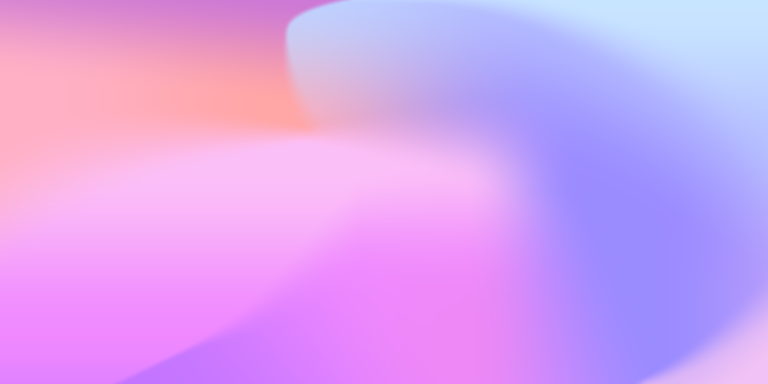
Reproduce this background procedurally as a Shadertoy shader.

```glsl
#define CORAL vec3(1.00, 0.65, 0.65)
#define ROSE vec3(1.00, 0.69, 0.77)
#define ORCHID vec3(0.80, 0.47, 0.84)
#define SKY vec3(0.785, 0.90, 1.00)
#define PERIWINKLE vec3(0.71, 0.75, 1.00)
#define VIOLET vec3(0.605, 0.545, 1.00)
#define BLUSH vec3(0.985, 0.75, 0.97)
#define MAGENTA vec3(0.94, 0.535, 1.00)
#define PURPLE vec3(0.77, 0.46, 1.00)
#define LILAC vec3(0.94, 0.76, 0.96)

// Soft step of half-width w centred on zero
float softEdge(float d, float w) {
    return smoothstep(-w, w, d);
}

// Coral glow under an orchid strip, rosier to the left
vec3 warmCorner(vec2 p) {
    vec3 glow = mix(ROSE, CORAL, smoothstep(0.1, 0.75, p.x));
    return mix(ORCHID, glow, smoothstep(-0.1, 0.2, 1.0 - p.y - 0.1 * p.x));
}

// Violet body with a hazy left flank and a sky ribbon over its shoulder
vec3 blueBody(vec2 p) {
    float reach = max(p.x - 1.12, 0.0);
    float rise = p.y - 1.0 + 0.5 * reach * reach;
    vec3 body = mix(PERIWINKLE, VIOLET, smoothstep(-0.08, 0.4, -rise));
    body = mix(body, LILAC, 0.35 * smoothstep(1.7, 2.1, p.x) * smoothstep(0.7, 0.2, p.y));

    vec3 ribbon = mix(PERIWINKLE, SKY, smoothstep(0.55, 1.02, p.y));
    body = mix(body, ribbon, softEdge(rise, 0.012 + 0.14 * reach));

    vec3 warmHaze = mix(CORAL, ROSE, 0.6);
    vec3 coolHaze = mix(PERIWINKLE, SKY, 0.5);
    vec3 flank = mix(warmHaze, coolHaze, smoothstep(0.6, 1.02, p.y));
    return mix(body, flank, 1.0 - smoothstep(0.72, 1.45, p.x));
}

// Coverage of the blue body along its rounded left rim
float blueMask(vec2 p) {
    float above = max(p.y - 0.9, 0.0), below = clamp(0.9 - p.y, 0.0, 0.3);
    float rim = 0.745 + 150.0 * above * above * above + 1.3 * below * below;
    float slope = 450.0 * above * above;
    float d = (p.x - rim) / sqrt(1.0 + slope * slope);
    return softEdge(d, 0.009 + 0.15 * below);
}

// Blush sheet deepening to magenta, with a purple fold rising to the right
vec3 pinkSheet(vec2 p) {
    vec3 sheet = mix(MAGENTA, BLUSH, smoothstep(0.11, 0.57, p.y));
    sheet = mix(sheet, PURPLE, 0.4 * smoothstep(0.14, -0.04, p.y));

    float crest = min(0.48 * (p.x - 0.3) + 0.09 * smoothstep(0.6, 1.0, p.x), 0.39);
    vec3 fold = mix(PURPLE, MAGENTA, smoothstep(0.4, 1.25, p.x + 0.8 * p.y));
    float warmth = smoothstep(0.45, 0.0, distance(p, vec2(1.24, 0.1)));
    fold = mix(fold, vec3(0.93, 0.53, 0.94), 0.6 * warmth);
    return mix(sheet, fold, softEdge(crest - p.y, 0.01 + 0.2 * smoothstep(0.45, 1.15, p.x)));
}

// Coverage of the pink sheet: crisp near the middle of its top, soft elsewhere
float pinkMask(vec2 p) {
    float leftward = max(0.8 - p.x, 0.0), rightward = max(p.x - 0.8, 0.0);
    float top = 0.65 - 0.38 * leftward * leftward * leftward - 0.12 * rightward * rightward;
    float cover = softEdge(top - p.y, 0.025 + 0.2 * leftward + 0.24 * rightward);
    float low = max(0.5 - p.y, 0.0);
    return cover * softEdge(1.36 + 0.22 * low - p.x, 0.16 + 0.25 * low);
}

void mainImage(out vec4 fragColor, in vec2 fragCoord) {
    vec2 p = fragCoord / iResolution.xy * vec2(2.0, 1.0);

    vec3 color = mix(warmCorner(p), blueBody(p), blueMask(p));
    color = mix(color, pinkSheet(p), pinkMask(p));

    // Lilac corner at the lower right
    float along = max(p.x - 1.64, 0.0);
    float inside = 1.02 * pow(along, 1.5) - p.y;
    vec3 corner = mix(mix(VIOLET, LILAC, 0.75), LILAC, smoothstep(0.0, 0.15, inside));
    color = mix(color, corner, softEdge(inside, 0.008 + 0.2 * along) * smoothstep(0.0, 0.05, along));

    fragColor = vec4(color, 1.0);
}
```
